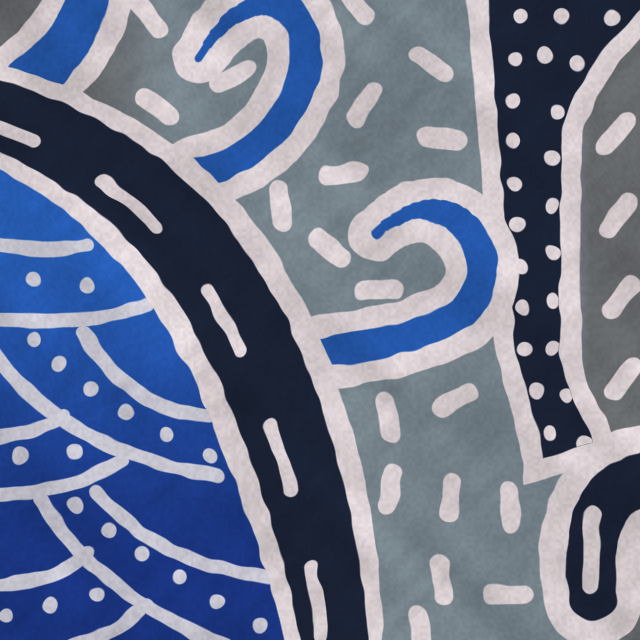
Reproduce this pattern procedurally as a Shadertoy shader.

```glsl
#define WHITE vec3(.83, .79, .80)
#define GREY vec3(.45, .50, .53)
#define WARM_GREY vec3(.39, .40, .41)
#define NAVY vec3(.10, .13, .20)
#define BLUE vec3(.14, .33, .64)
#define DEEP_BLUE vec3(.10, .20, .49)
#define BORDER 3.5
#define ROAD_CENTRE vec2(-40.1, 101.)
#define ROAD_RADIUS 92.3

// Shared state: point, colour and distance of the part being built
vec2 p;
vec3 col;
float d;

float hash(vec2 c) { return fract(sin(dot(c, vec2(127.1, 311.7))) * 43758.5); }

float noise(vec2 c) {
  vec2 i = floor(c), f = fract(c);
  f = f * f * (3. - 2. * f);
  return mix(mix(hash(i), hash(i + vec2(1, 0)), f.x),
             mix(hash(i + vec2(0, 1)), hash(i + 1.), f.x), f.y);
}

void paint(vec3 ink, float dist) {
  float soft = max(.16, 70. / iResolution.y);
  col = mix(col, ink, 1. - smoothstep(-soft, soft, dist));
}

vec2 bezier(vec2 a, vec2 b, vec2 c, float t) { return mix(mix(a, b, t), mix(b, c, t), t); }

float segment(vec2 a, vec2 b) {
  vec2 ab = b - a;
  return length(p - a - ab * clamp(dot(p - a, ab) / dot(ab, ab), 0., 1.));
}

// Curved stroke whose half width runs from w0 to w1
void stroke(vec2 a, vec2 b, vec2 c, float w0, float w1) {
  vec2 last = a;
  for (int i = 1; i <= 10; i++) {
    float t = float(i) / 10.;
    vec2 next = bezier(a, b, c, t);
    d = min(d, segment(last, next) - mix(w0, w1, t));
    last = next;
  }
}

void line(float ax, float ay, float bx, float by, float cx, float cy) {
  stroke(vec2(ax, ay), vec2(bx, by), vec2(cx, cy), 1.15, 1.1);
}

void beads(float n, float ax, float ay, float bx, float by, float cx, float cy) {
  for (float i = 0.; i < n; i++) {
    vec2 q = bezier(vec2(ax, ay), vec2(bx, by), vec2(cx, cy), i / (n - 1.));
    d = min(d, length(p - q) - 1.2);
  }
}

// Row of n pills from a to b, turning from angle t0 to t1
void dashes(float n, float ax, float ay, float bx, float by, float t0, float t1) {
  for (float i = 0.; i < n; i++) {
    float t = i / max(n - 1., 1.), turn = mix(t0, t1, t);
    vec2 arm = 2.5 * vec2(cos(turn), sin(turn)), m = mix(vec2(ax, ay), vec2(bx, by), t);
    d = min(d, segment(m - arm, m + arm) - 1.5);
  }
}

void curl(vec2 root, vec2 c1, vec2 low, vec2 c2, vec2 top, vec2 c3, vec2 tip) {
  stroke(root, c1, low, 2.3, 2.4);
  stroke(low, c2, top, 2.4, 2.4);
  stroke(top, c3, tip, 2.4, .6);
}

// Trunk edges at height y
float flare(float y) { return max(0., 1. - y / 24.7); }
float trunkLeft(float y) { return 76.2 + .08 * y + 3. * smoothstep(52., 73., y); }
float trunkRight(float y) {
  return 87.5 + 14.3 * flare(y) * flare(y) + 5.5 * smoothstep(55., 72., y);
}

float dotColumn(float gap, float side) {
  float y = 2.6 + gap * round((p.y - 2.6) / gap);
  return length(p - vec2(mix(trunkLeft(y), trunkRight(y), side), y)) - 1.2;
}

void mainImage(out vec4 fragColor, in vec2 fragCoord) {
  // Canvas runs 0 to 100, y downward, with slightly wavy outlines
  vec2 cloth = 100. * fragCoord / iResolution.xy;
  cloth.y = 100. - cloth.y;
  p = cloth + .6 * (vec2(noise(cloth * .4), noise(cloth * .4 + 50.)) - .5);

  // Ground and dashes
  col = mix(GREY, WARM_GREY, max(smoothstep(88., 93., p.x), 1. - smoothstep(12., 30., p.x)));
  d = 1e3;
  dashes(2., 23.2, 2.5, 24.7, 16.7, .9, .65);
  dashes(2., 57., 16.3, 67.2, 9.9, -1., .6);
  dashes(2., 53.8, 27.1, 69., 21.6, -.1, .16);
  dashes(3., 43.8, 32.2, 59.2, 45.3, 1.45, -.1);
  dashes(2., 60.5, 65.2, 71., 62.5, 1.4, -.5);
  dashes(3., 61., 76.3, 79.7, 79.2, 1.75, 1.5);
  dashes(2., 69., 90.5, 79.3, 92.8, 1.5, 0.);
  dashes(4., 96.2, 21., 97.5, 59.2, -.9, -.9);
  dashes(1., 36.2, 12., 36.2, 12., -.5, 0.);
  dashes(2., 55.4, .4, 65.7, 98.5, .9, 1.4);
  paint(WHITE, d);

  // Dotted trunk
  float side = (p.x - trunkRight(p.y)) / length(vec2(1, 1.16 * flare(p.y)));
  float trunk = max(max(trunkLeft(p.y) - p.x, side), p.y - 71.6 + .3 * (p.x - 84.6));
  paint(WHITE, trunk - 3.3);
  paint(NAVY, trunk);
  d = min(dotColumn(6.5, .22), dotColumn(7.4, .85));
  if (p.y < 10.) d = min(d, dotColumn(6., .5));
  paint(WHITE, max(d, trunk));

  // Curling waves
  d = 1e3;
  curl(vec2(49, 55.2), vec2(65.1, 53.6), vec2(72.3, 48.8), vec2(78.1, 43),
       vec2(72.9, 35.8), vec2(67, 29.3), vec2(58.6, 36.7));
  curl(vec2(30.5, 27.2), vec2(41, 24.7), vec2(45.6, 16.3), vec2(50.1, 7.8),
       vec2(45.6, 2), vec2(38.4, -2.6), vec2(31, 9.1));
  stroke(vec2(4, 13), vec2(12.4, 7.2), vec2(14.1, -2), 3.7, 3.3);
  paint(WHITE, d - BORDER);
  paint(BLUE, d);

  // Corner hook
  d = 1e3;
  stroke(vec2(92.7, 93), vec2(90.5, 74.5), vec2(104, 74.5), 3.7, 4.2);
  paint(WHITE, d - 4.3);
  paint(NAVY, d);
  paint(WHITE, segment(vec2(92.5, 80.5), vec2(92.4, 91.8)) - 1.3);

  // Water with scale lines and beads
  vec2 v = p - ROAD_CENTRE;
  float ang = atan(-v.y, v.x), off = length(v) - ROAD_RADIUS + 1.5 * sin(5.7 * ang);
  paint(mix(BLUE * 1.08, DEEP_BLUE, smoothstep(35., 90., p.y)), off);
  d = 1e3;
  line(-1., 38., 7., 39.8, 13.7, 38.2);
  line(-1., 50., 16., 51., 22.8, 47.5);
  line(13., 52., 19.5, 63.5, 32.6, 65.2);
  line(-1., 55., 10., 70.5, 34., 74.4);
  line(-1., 68.5, 5., 68., 10., 65.);
  line(-1., 77.2, 12., 77., 19., 72.);
  line(15., 77., 25., 88., 42., 90.3);
  line(6.5, 78., 14., 92., 35., 101.);
  line(-1., 91.5, 9., 91., 13.7, 86.5);
  line(11., 101., 18., 99.5, 23., 94.5);
  beads(6., 5.2, 53., 14.8, 62.8, 32.9, 71.4);
  beads(6., 11.7, 79., 24.1, 88.3, 40.5, 97.7);
  beads(2., 5.2, 43.5, 9., 44., 13.5, 44.5);
  beads(2., 3.3, 71.2, 7., 71., 11.7, 70.7);
  beads(3., 1., 96.1, 8., 94.5, 15.2, 92.8);
  paint(WHITE * vec3(.92, .96, 1), max(d, off));

  // Bordered road with centre dashes
  float bulge = sin(2.81 * ang), road = abs(off) - 5.2 - 1.6 * bulge;
  paint(WHITE, road - 2.5 - 1.2 * bulge);
  paint(NAVY, road);
  float along = (fract((ang - .079) / .258 + .5) - .5) * .258 * ROAD_RADIUS;
  paint(WHITE, length(vec2(max(abs(along) - 5.6, 0.), off + 1.8)) - 1.1);

  // Cloth folds and weave
  vec2 fold = vec2(cloth.x + cloth.y, cloth.x - cloth.y);
  float shade = .16 * noise(fold * vec2(.05, .16)) + .08 * noise(fold * vec2(.4, .12));
  shade += .08 * noise(cloth * vec2(2.4, 2)) - .16;
  fragColor = vec4(col * (1. + shade), 1);
}
```
